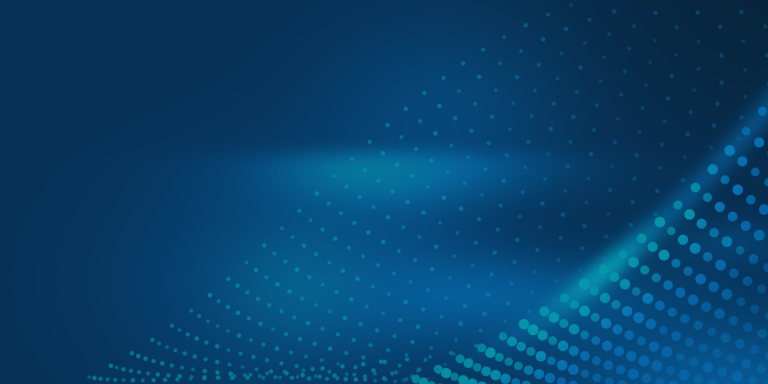
Write a WebGL 2 fragment shader that draws this background.

```glsl
#version 300 es
precision highp float;
// Deep blue backdrop with soft cyan glows and two curved sheets of dots.
// Glows are stretched Gaussians; each sheet is a loop over bent rows, where the
// nearest dots of a row are found by inverting its quadratic spacing.

uniform vec2 u_resolution;
out vec4 outColor;

#define NAVY vec3(0.025, 0.190, 0.340)
#define CORNER vec3(0.030, 0.145, 0.235)
#define BLUE vec3(0.025, 0.375, 0.620)
#define TEAL vec3(0.020, 0.490, 0.600)
#define DOT_TEAL vec3(0.020, 0.600, 0.680)
#define DOT_BLUE vec3(0.030, 0.460, 0.760)
#define FINE_RADIUS 0.0056
#define BOLD_RADIUS 0.0135
#define FINE_ROWS 35
#define BOLD_ROWS 21

float hash(vec2 p) {
    vec3 q = fract(p.xyx * 0.1031);
    q += dot(q, q.yzx + 33.33);
    return fract((q.x + q.y) * q.z);
}

float glow(vec2 p, vec2 center, vec2 radius) {
    vec2 q = (p - center) / radius;
    return exp(-dot(q, q));
}

// Signed distance (approximate) above the crest of the bold sheet
float crestDistance(vec2 p) {
    float s = max(p.x - 1.083, -0.3);
    float height = 0.013 + s * (0.339 + 0.47 * s);
    float slope = 0.339 + 0.94 * s;
    return (p.y - height) / sqrt(1.0 + slope * slope);
}

// Coverage of one row of dots at start + stride * j + bend * j * j
float dotRow(vec2 p, vec2 start, vec2 stride, vec2 bend, float radius, float row) {
    float root = stride.x * stride.x + 4.0 * bend.x * (p.x - start.x);
    float first = floor((sqrt(max(root, 0.0)) - stride.x) / (2.0 * bend.x));
    float edge = 0.8 / u_resolution.y;
    float cover = 0.0;
    for (int k = 0; k < 2; k++) {
        float j = max(first + float(k), 0.0);
        vec2 center = start + stride * j + bend * j * j;
        float rnd = hash(vec2(j, row));
        float r = radius * mix(0.8, 1.05, rnd);
        float disc = 1.0 - smoothstep(r - edge, r + edge, length(p - center));
        cover = max(cover, disc * mix(0.7, 1.0, rnd));
    }
    return cover;
}

// Small dots fanning from lower left to upper right
float fineSheet(vec2 p) {
    float cover = 0.0;
    for (int n = 0; n < FINE_ROWS; n++) {
        float i = float(n);
        float wave = min(i * (i - 10.0) * (i - 25.0), 500.0);
        vec2 start = vec2(0.232, 0.018) + i * vec2(0.0502, 0.03875)
                   + wave * vec2(0.00003, -0.000042);
        vec2 stride = vec2(0.013 + 0.00138 * i, -0.0026 - i * (0.00247 - 0.000042 * i));
        cover = max(cover, dotRow(p, start, stride, vec2(0.001, 0.0002), FINE_RADIUS, i));
    }
    return cover;
}

// Large dots running down and right from the crest
float boldSheet(vec2 p) {
    float cover = 0.0;
    for (int n = 0; n < BOLD_ROWS; n++) {
        float i = float(n);
        vec2 start = vec2(1.083 + i * (0.0586 - 0.00047 * i), 0.013 + i * (0.0247 + 0.00078 * i));
        vec2 stride = vec2(0.0195 + 0.0008 * i, -0.009 - 0.0012 * i);
        cover = max(cover, dotRow(p, start, stride, vec2(0.0005, 0.0002), BOLD_RADIUS, i + 50.0));
    }
    return cover;
}

vec3 backdrop(vec2 p, float crest) {
    vec3 color = mix(NAVY, CORNER, glow(p, vec2(2.05, 1.05), vec2(0.65, 0.5)));

    // Blue light, with a beam cut off sharply along its upper edge
    float beamEdge = 1.0 - smoothstep(0.555, 0.645, p.y);
    float light = 0.62 * glow(p, vec2(0.88, 0.27), vec2(0.52, 0.32));
    light += 0.42 * glow(p, vec2(1.16, 0.73), vec2(0.32, 0.24));
    light += 0.65 * beamEdge * glow(p, vec2(1.06, 0.57), vec2(0.40, 0.12));
    light += 0.60 * glow(p, vec2(1.35, 0.23), vec2(0.38, 0.11));
    light += 0.85 * glow(p, vec2(1.90, -0.02), vec2(0.42, 0.19));
    light += 0.35 * glow(p, vec2(1.90, 0.37), vec2(0.17, 0.06));

    // Shaded hollows
    light *= 1.0 - 0.55 * glow(p, vec2(1.48, 0.42), vec2(0.30, 0.10));
    light *= 1.0 - 0.50 * glow(p, vec2(1.10, -0.03), vec2(0.30, 0.10));
    color = mix(color, BLUE, clamp(light, 0.0, 1.0));

    // Teal cores
    float teal = 0.75 * beamEdge * glow(p, vec2(0.97, 0.56), vec2(0.20, 0.075));
    teal += 0.35 * glow(p, vec2(0.77, 0.26), vec2(0.18, 0.14));
    color = mix(color, TEAL, teal);

    // Streak along the crest
    float streak = exp(-pow(crest / 0.035, 2.0));
    color = mix(color, BLUE, 0.6 * streak * smoothstep(1.15, 1.5, p.x));
    return mix(color, DOT_TEAL, 0.85 * streak * glow(p, vec2(1.57, 0.29), vec2(0.15, 0.16)));
}

void main() {
    vec2 p = gl_FragCoord.xy / u_resolution.y;
    float crest = crestDistance(p);
    vec3 color = backdrop(p, crest);

    float fineFade = mix(0.65, 0.38, smoothstep(0.9, 1.7, p.x)) * smoothstep(-0.03, 0.03, crest);
    vec3 fineTint = mix(DOT_TEAL, DOT_BLUE, smoothstep(1.05, 1.6, p.x));
    color = mix(color, fineTint, fineSheet(p) * fineFade);

    float blueShift = smoothstep(0.03, 0.17, -crest) + smoothstep(1.78, 1.95, p.x);
    blueShift *= 1.0 - 0.8 * glow(p, vec2(1.93, 0.36), vec2(0.12, 0.06));
    float boldFade = mix(0.95, 0.45, smoothstep(0.05, 0.35, -crest));
    color = mix(color, mix(DOT_TEAL, DOT_BLUE, min(blueShift, 1.0)), boldSheet(p) * boldFade);
    outColor = vec4(color, 1.0);
}
```
